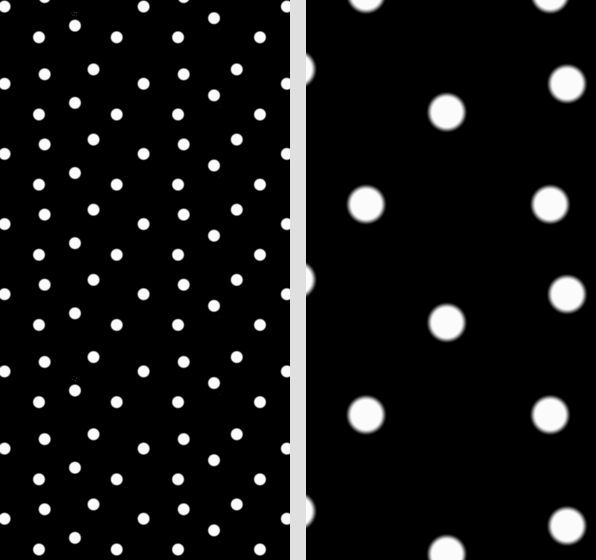
Left: the whole. Right: its middle third, enlarged.
Write a Shadertoy shader that draws this pattern.

```glsl
// White polka dots on black: a motif of six scattered dots repeated across and down.
// Loops place each motif; a few wider gaps break the pitch, and the edges are soft.
// Faint grain and tiny specks near some dots add wear. One unit is the canvas width.

const vec3 GROUND = vec3(0.0);
const vec3 DOT_COLOR = vec3(0.985);
const int TILES = 3;                // across, the last one only partly visible
const int ROWS = 8;
const int DOTS = 6;
const vec2 PITCH = vec2(0.4795, 0.2419);
const float FIRST_ROW = 0.0226;     // measured down from the top edge
const float ROW_GAP = 0.0243;       // added after rows 0, 4 and 5
const float COLUMN_GAP = 0.0145;    // added inside the second tile
const float RAISE = 0.0258;         // lift of the inner dot in the second tile
const float RADIUS = 0.0203;
const float SOFTNESS = 0.0040;
const float GRAIN_CELLS = 266.0;
const float GRAIN_LEVEL = 0.13;
const float SPECK_LEVEL = 0.08;
const float SPECK_RADIUS = 0.0018;
const int INNER = 3;                // index of the dot that carries the wear

// Dot centres within one motif, y pointing down
const vec2 MOTIF[DOTS] = vec2[DOTS](
    vec2(0.0157, 0.0), vec2(0.1540, -0.0326), vec2(0.1345, 0.1060),
    vec2(0.2585, 0.0659), vec2(0.3225, -0.0494), vec2(0.4025, 0.1060));

float hash(vec2 p) {
    return fract(sin(dot(p, vec2(127.1, 311.7))) * 43758.5453);
}

float disc(vec2 p, float radius, float edge) {
    return 1.0 - smoothstep(radius - edge, radius + edge, length(p));
}

float rowPosition(int row) {
    int gaps = int(row > 0) + int(row > 4) + int(row > 5);
    return FIRST_ROW + float(row) * PITCH.y + float(gaps) * ROW_GAP;
}

vec2 dotCenter(int tile, int row, int i) {
    vec2 center = MOTIF[i] + vec2(float(tile) * PITCH.x, rowPosition(row));
    if (tile > 1 || (tile == 1 && i > INNER)) center.x += COLUMN_GAP;
    if (tile == 1 && i == INNER) center.y -= RAISE;
    return center;
}

// Sparse grain in a small patch above a dot
float grain(vec2 p, vec2 q) {
    float patchMask = disc((q + vec2(0.0, 0.041)) / vec2(0.016, 0.010), 0.8, 0.2);
    return patchMask * step(0.65, hash(floor(p * GRAIN_CELLS)));
}

void mainImage(out vec4 fragColor, in vec2 fragCoord) {
    vec2 p = vec2(fragCoord.x, iResolution.y - fragCoord.y) / iResolution.x;
    float pixel = 1.0 / iResolution.x;
    float edge = max(SOFTNESS, 0.75 * pixel);
    float cover = 0.0;
    float wear = 0.0;

    for (int row = 0; row < ROWS; row++) {
        for (int tile = 0; tile < TILES; tile++) {
            for (int i = 0; i < DOTS; i++) {
                vec2 q = p - dotCenter(tile, row, i);
                cover = max(cover, disc(q, RADIUS, edge));
            }
            // Wear beside the inner dot
            vec2 q = p - dotCenter(tile, row, INNER);
            if (tile == 0 && row % 5 == 0)
                wear = max(wear, GRAIN_LEVEL * grain(p, q));
            if (tile == 1)
                wear = max(wear, SPECK_LEVEL * disc(q - vec2(0.018, 0.039), SPECK_RADIUS, pixel));
        }
    }

    vec3 color = mix(GROUND + wear, DOT_COLOR, cover);
    fragColor = vec4(color, 1.0);
}
```
